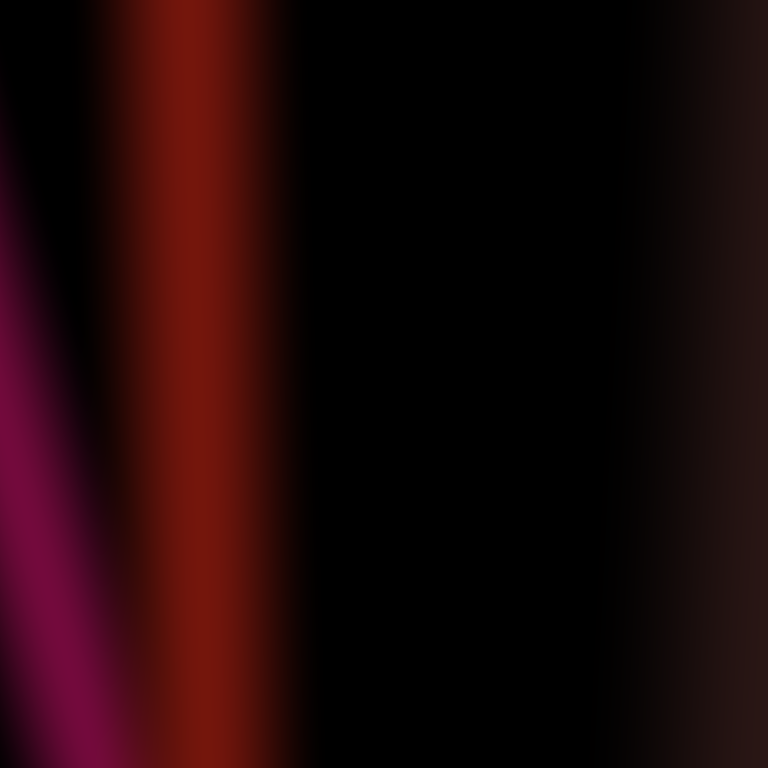
Give the GLSL for this background, as a Shadertoy shader.

```glsl
#define MAGENTA vec3(0.45, 0.04, 0.235)
#define RED     vec3(0.455, 0.085, 0.048)
#define BROWN   vec3(0.165, 0.088, 0.082)
// Beam: x at the bottom, x shift up to the top, half width
#define MAGENTA_BEAM vec3(0.126, -0.279, 0.145)
#define RED_BEAM     vec3(0.270, -0.025, 0.160)
#define BROWN_BEAM   vec3(1.010,  0.050, 0.260)

// Soft coverage of a slanted beam: 1 on its axis, 0 at its edges
float beamCoverage(vec2 uv, vec3 beam) {
    float axis = beam.x + beam.y * uv.y;
    return smoothstep(0.0, 1.0, 1.0 - abs(uv.x - axis) / beam.z);
}

void mainImage(out vec4 fragColor, in vec2 fragCoord) {
    vec2 uv = fragCoord / iResolution.xy;

    // Layer the beams over black, back to front
    vec3 color = MAGENTA * beamCoverage(uv, MAGENTA_BEAM);
    color = mix(color, RED, beamCoverage(uv, RED_BEAM));
    color = mix(color, BROWN, beamCoverage(uv, BROWN_BEAM));

    fragColor = vec4(color, 1.0);
}
```
